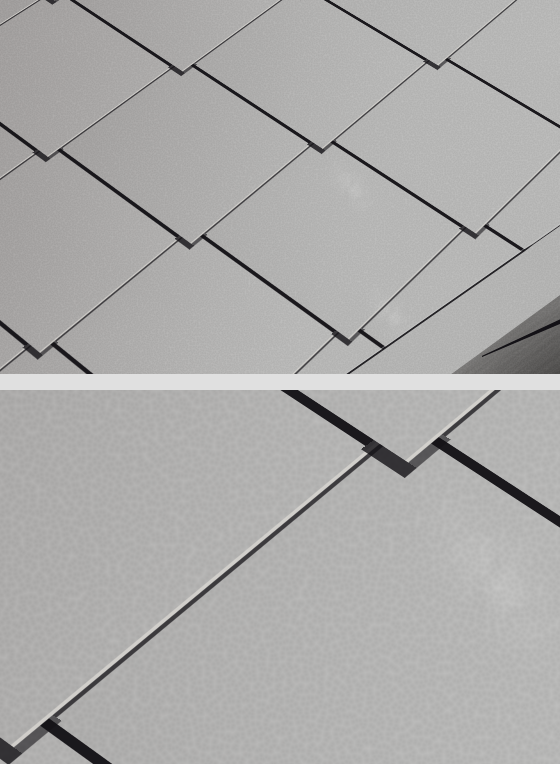
Top: the whole. Bottom: its middle third, enlarged.
Reproduce this texture procedurally as a Shadertoy shader.

```glsl
// Overlapping square metal shingles seen at an angle, with a trim strip and a dark wall at the corner.
// A perspective matrix maps the canvas to a lattice; tiles are painted from the lowest layer up,
// each casting a shadow, and cellular speckle with layered sines gives the sheet its grain.

#define OVERLAP vec2(0.07, 0.09)      // slant of right and left tile edges
#define CELL vec2(0.344, 0.373)       // cell size across each edge, in canvas heights
#define LEFT_SHADOW 0.0085
#define RIGHT_SHADOW 0.0030
#define HIGHLIGHT 0.0026
#define GRAIN 0.045
#define GRAIN_SCALE 210.0
#define TILE_VARIATION 0.014
#define METAL_DIM vec3(0.627, 0.616, 0.612)
#define METAL_LIT vec3(0.718, 0.718, 0.714)
#define SHADOW_COLOR vec3(0.075, 0.068, 0.085)

// Lattice axes along the two tile edges, then the origin; the third row holds perspective
const mat3 LATTICE_TO_CANVAS = mat3(
    0.3525, 0.1984, -0.045,
    -0.3848, 0.2115, -0.065,
    0.863, 0.398, 1.0);

vec2 hash2(vec2 p) {
    vec3 h = fract(p.xyx * vec3(0.1031, 0.1030, 0.0973));
    h += dot(h, h.yzx + 33.33);
    return fract((h.xx + h.yz) * h.zy);
}

// Distance to the nearest scattered point
float cellular(vec2 p) {
    vec2 cell = floor(p);
    float nearest = 2.0;
    for (int y = -1; y <= 1; y++)
    for (int x = -1; x <= 1; x++) {
        vec2 c = cell + vec2(x, y);
        nearest = min(nearest, length(c + hash2(c) - p));
    }
    return nearest;
}

float clouds(vec2 p) {
    float sum = 0.0, amp = 0.5;
    for (int i = 0; i < 4; i++) {
        sum += amp * sin(p.x + 1.7 * sin(p.y)) * sin(p.y + 0.6);
        p = mat2(1.5, 1.1, -1.1, 1.5) * p + 1.3;
        amp *= 0.5;
    }
    return sum;
}

// 1 inside (d < 0), 0 outside, smoothed over one pixel
float fill(float d, float px) {
    return 1.0 - smoothstep(-0.6 * px, 0.6 * px, d);
}

// Signed distance to the line through a and b, positive to the lower right
float lineSide(vec2 p, vec2 a, vec2 b) {
    vec2 dir = normalize(b - a);
    return dot(p - a, vec2(dir.y, -dir.x));
}

float smudge(vec2 p, vec2 center) {
    p = mat2(0.77, 0.64, -0.64, 0.77) * (p - center);
    return exp(-dot(p * p, vec2(900.0, 280.0))) * (0.5 + clouds(p * 70.0));
}

vec3 shingles(vec2 p, vec3 metal, float px) {
    vec3 q = inverse(LATTICE_TO_CANVAS) * vec3(p, 1.0);
    vec2 lattice = q.xy / q.z;
    vec2 nearTip = ceil(lattice);
    vec3 col = metal;
    // Lowest layer first, so upper tiles cover and shade the ones below
    for (int j = 1; j >= -1; j--)
    for (int i = 1; i >= -1; i--) {
        vec2 tip = nearTip + vec2(i, j);
        vec2 local = lattice - tip;
        // Distances past the right (x) and left (y) lower edges
        vec2 edge = (local - OVERLAP * local.yx) * CELL;
        float d = max(edge.x, edge.y);

        // The gap is deeper around the tip, so its shadow is wider and paler
        float atTip = step(-0.085, local.x) * step(-0.10, local.y);
        vec2 reach = mix(vec2(RIGHT_SHADOW, LEFT_SHADOW), vec2(0.007, 0.013), atTip);
        float shade = fill(max(edge.x - reach.x, edge.y - reach.y), px);
        float depth = 0.96 - 0.16 * atTip - 0.22 * step(edge.y, 0.0);
        col = mix(col, SHADOW_COLOR, shade * depth);

        // Sheet tone, then the bright cut edge
        float tone = TILE_VARIATION * (hash2(tip + 19.0).x - 0.5);
        vec3 tile = metal + tone + 0.008 * (local.x - local.y);
        float rim = fill(abs(edge.x + HIGHLIGHT * 0.5) - HIGHLIGHT * 0.5, px);
        tile = mix(tile, vec3(0.86, 0.85, 0.83), 0.75 * rim);
        col = mix(col, tile, fill(d, px));
    }
    return col;
}

void mainImage(out vec4 fragColor, in vec2 fragCoord) {
    float px = 1.0 / iResolution.y;
    vec2 p = fragCoord * px;
    p.y = 1.0 - p.y;

    // Broad light across the sheet, with fine grain and faint smudges
    float light = smoothstep(-0.15, 0.95, p.x * 0.78 + p.y * 0.22);
    float grain = GRAIN * (cellular(p * GRAIN_SCALE) - 0.5);
    vec3 metal = mix(METAL_DIM, METAL_LIT, light) + grain + 0.006 * clouds(p * 5.0);
    metal += 0.04 * (smudge(p, vec2(1.045, 0.84)) + smudge(p, vec2(0.94, 0.50)));
    vec3 col = shingles(p, metal, px);

    // Trim strip under the last row
    float trim = lineSide(p, vec2(0.930, 1.0), vec2(1.410, 0.664));
    trim = -trim * sign(lineSide(vec2(0.0), vec2(0.930, 1.0), vec2(1.410, 0.664)));
    col = mix(col, metal - 0.012, fill(-trim, px));
    float seam = mix(0.0024, 0.0010, smoothstep(1.40, 1.43, p.x));
    col = mix(col, SHADOW_COLOR, 0.9 * fill(abs(trim) - seam, px));
    col = mix(col, vec3(0.82), 0.5 * fill(abs(trim + 0.004) - 0.001, px));

    // Dark wall with brushed streaks and a tapered slit
    vec2 along = normalize(vec2(0.293, -0.213));
    vec2 fromWall = p - vec2(1.207, 1.0);
    float wall = dot(fromWall, vec2(-along.y, along.x));
    float streak = clouds(vec2(dot(fromWall, along) * 14.0, wall * 160.0));
    vec3 wallCol = vec3(0.47, 0.465, 0.46) - 0.9 * max(wall, 0.0) + 0.03 * streak + grain;
    vec2 slitDir = normalize(vec2(0.231, -0.103));
    vec2 fromSlit = p - vec2(1.289, 0.953);
    float run = dot(fromSlit, slitDir);
    float slit = abs(dot(fromSlit, vec2(-slitDir.y, slitDir.x))) - 0.0015 - 0.018 * run;
    wallCol = mix(wallCol, SHADOW_COLOR, fill(max(slit, -run), px));
    col = mix(col, wallCol, fill(-wall, px));

    fragColor = vec4(clamp(col, 0.0, 1.0), 1.0);
}
```
